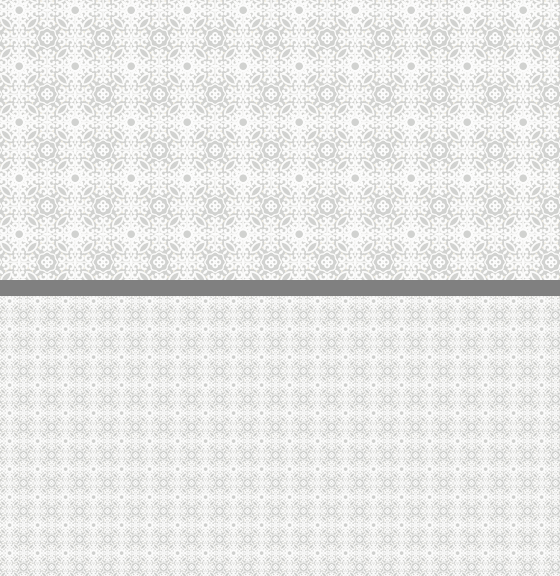
Top: one tile. Bottom: repeated 2 by 2.
A Shadertoy shader for this pattern:

```glsl
// Pale damask lattice: 10 by 5 square cells, each with a scalloped grey medallion
// ringed by white scrolls, diagonal leaves and a small boss at the cell corners.
// Every cell is folded into one eighth, then drawn with distance functions.

const vec2 REPEATS = vec2(10.0, 5.0);
const vec2 MEDALLION_CENTRE = vec2(0.842, 0.318);
const float STROKE = 0.0175;

const vec3 WHITE = vec3(0.990, 0.990, 0.988);
const vec3 PALE_GREY = vec3(0.900, 0.900, 0.890);
const vec3 MID_GREY = vec3(0.820, 0.823, 0.815);
const vec3 CREAM = vec3(0.955, 0.942, 0.895);

vec2 rotate(vec2 p, float angle) {
    float c = cos(angle), s = sin(angle);
    return vec2(c * p.x + s * p.y, c * p.y - s * p.x);
}

float disc(vec2 p, vec2 centre, float radius) {
    return length(p - centre) - radius;
}

float ring(vec2 p, vec2 centre, float radius, float halfWidth) {
    return abs(length(p - centre) - radius) - halfWidth;
}

float segment(vec2 p, vec2 a, vec2 b, float halfWidth) {
    vec2 ab = b - a;
    float t = clamp(dot(p - a, ab) / dot(ab, ab), 0.0, 1.0);
    return length(p - a - ab * t) - halfWidth;
}

// Pointed leaf lying along the given angle.
float leaf(vec2 p, vec2 centre, float angle, float halfLength, float halfWidth) {
    p = abs(rotate(p - centre, angle));
    float offset = (halfLength * halfLength - halfWidth * halfWidth) / (2.0 * halfWidth);
    float arcSide = length(p + vec2(0.0, offset)) - offset - halfWidth;
    return p.x > halfLength ? max(arcSide, length(p - vec2(halfLength, 0.0))) : arcSide;
}

// Open C-shaped scroll with a bead on one end; the gap faces gapAngle.
float scroll(vec2 p, vec2 centre, float radius, float gapAngle, float beadSide) {
    const float gap = 0.75;
    p = rotate(p - centre, gapAngle);
    vec2 tip = radius * vec2(cos(gap), sin(gap));
    vec2 q = vec2(p.x, abs(p.y));
    float arc = atan(q.y, q.x) > gap ? abs(length(q) - radius) : length(q - tip);
    float bead = disc(p, tip * vec2(0.8, 0.8 * beadSide), 0.021);
    return min(arc - STROKE, bead);
}

// Signed distance to the scalloped medallion edge.
float medallionEdge(vec2 p) {
    return length(p) - 0.160 - 0.010 * cos(8.0 * atan(p.y, p.x));
}

// White tracery inside the folded eighth, 0 <= y <= x <= 0.5.
float tracery(vec2 p) {
    const float DIAGONAL = 0.7854;
    vec2 corner = vec2(0.5);

    // Medallion rim and its four-looped flower
    float d = abs(medallionEdge(p) - 0.012) - 0.010;
    d = min(d, ring(p, vec2(0.056, 0.0), 0.037, 0.016));

    // Scrolls around the medallion and along the cell edge
    d = min(d, scroll(p, vec2(0.262, 0.070), 0.052, 2.7, 1.0));
    d = min(d, scroll(p, vec2(0.412, 0.082), 0.052, 1.9, -1.0));
    d = min(d, scroll(p, vec2(0.430, 0.225), 0.052, -2.3, 1.0));
    d = min(d, scroll(p, vec2(0.432, 0.350), 0.044, 2.9, -1.0));

    // Outlined leaf across the diagonal
    float blade = leaf(p, vec2(0.268), -DIAGONAL, 0.135, 0.058);
    d = min(d, abs(blade) - 0.013);

    // Buds and stems joining the parts
    d = min(d, leaf(p, vec2(0.175), DIAGONAL, 0.050, 0.020));
    d = min(d, leaf(p, vec2(0.368), DIAGONAL, 0.055, 0.022));
    d = min(d, segment(p, vec2(0.31, 0.0), vec2(0.5, 0.0), 0.009));
    d = min(d, segment(p, vec2(0.5, 0.12), vec2(0.5, 0.39), 0.011));
    d = min(d, leaf(p, vec2(0.5, 0.0), 2.0 * DIAGONAL, 0.085, 0.026));

    // Boss ring at the corner
    return min(d, ring(p, corner, 0.088, 0.020));
}

float coverage(float d, float pixel) {
    return smoothstep(0.6 * pixel, -0.6 * pixel, d);
}

void mainImage(out vec4 fragColor, in vec2 fragCoord) {
    vec2 uv = fragCoord / iResolution.xy * REPEATS;
    float pixel = REPEATS.y / iResolution.y;

    // Centre each cell on its medallion and fold it eight ways
    vec2 p = abs(fract(uv - MEDALLION_CENTRE + 0.5) - 0.5);
    p = vec2(max(p.x, p.y), min(p.x, p.y));

    // Ground darkens away from the tracery and is flat in medallion and boss
    float lace = tracery(p);
    vec3 colour = mix(PALE_GREY, MID_GREY, smoothstep(0.0, 0.014, lace));
    float flatArea = min(medallionEdge(p), disc(p, vec2(0.5), 0.068));
    colour = mix(colour, MID_GREY, coverage(flatArea, pixel));

    // White lace with small cream berries between the scrolls
    colour = mix(colour, WHITE, coverage(lace, pixel));
    float berries = min(disc(p, vec2(0.340, 0.110), 0.016), disc(p, vec2(0.262, 0.155), 0.016));
    colour = mix(colour, CREAM, coverage(berries, pixel));

    fragColor = vec4(colour, 1.0);
}
```
